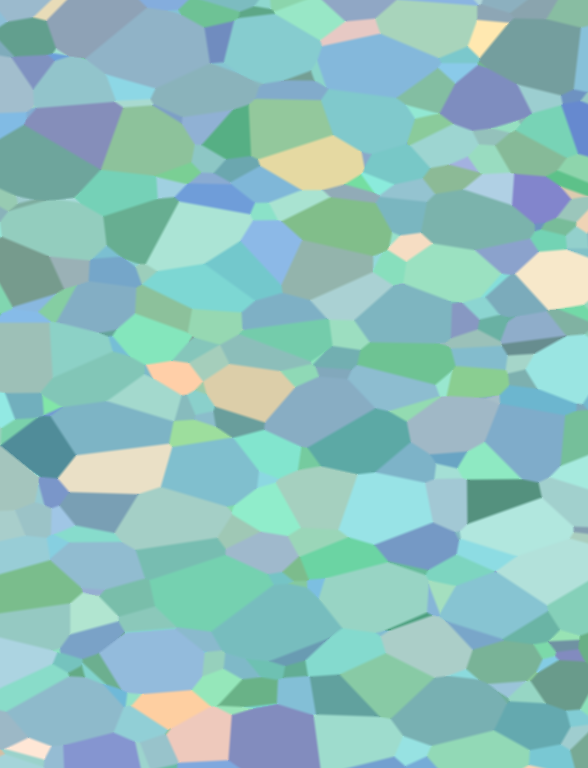
This texture is drawn by a WebGL 2 fragment shader. Its source:

```glsl
#version 300 es
precision highp float;

#define ROWS 27.0        // site rows over the canvas height
#define STRETCH 1.62     // width of a site cell relative to its height
#define MAX_WEIGHT 2.0   // pull of the largest grains, in cells squared
#define WEIGHT_SKEW 3.0  // higher values leave fewer large grains
#define EXTRA_SITES 0.32 // share of cells that hold a second, small grain
#define SOFTNESS 0.0027  // half width of the seams, in canvas heights
#define TINT 0.085       // colour spread inside one family
#define SHADE 0.05       // brightness spread inside one family

uniform vec2 u_resolution;
out vec4 fragColor;

const vec3 FAMILY[6] = vec3[6](
  vec3(0.58, 0.83, 0.79),  // aqua
  vec3(0.53, 0.71, 0.78),  // mist blue
  vec3(0.49, 0.80, 0.63),  // green
  vec3(0.50, 0.62, 0.78),  // periwinkle
  vec3(0.42, 0.65, 0.59),  // deep green
  vec3(0.96, 0.84, 0.73)); // peach
const float SHARE[6] = float[6](0.37, 0.26, 0.16, 0.10, 0.07, 0.04);

// Integer hash: three values in 0..1 for a cell and a salt
vec3 hash3(ivec3 key) {
  uvec3 v = uvec3(key) * 1664525u + 1013904223u;
  v.x += v.y * v.z; v.y += v.z * v.x; v.z += v.x * v.y;
  v ^= v >> 16u;
  v.x += v.y * v.z; v.y += v.z * v.x; v.z += v.x * v.y;
  return vec3(v >> 8u) / 16777216.0;
}

// Pick a family by its share, then vary tint and brightness
vec3 grainColor(ivec3 id) {
  vec3 pick = hash3(id + ivec3(0, 0, 10));
  vec3 tint = hash3(id + ivec3(0, 0, 20)) * 2.0 - 1.0;
  int family = 0;
  float rest = pick.x;
  while (family < 5 && rest > SHARE[family]) {
    rest -= SHARE[family];
    family++;
  }
  vec3 color = FAMILY[family] + TINT * tint * vec3(1.0, 0.75, 1.0);
  color += SHADE * (pick.y * 2.0 - 1.0);
  return clamp(color, 0.0, 1.0);
}

void main() {
  vec2 scale = ROWS * vec2(1.0 / STRETCH, 1.0);
  vec2 p = gl_FragCoord.xy / u_resolution.y * scale;
  ivec2 home = ivec2(floor(p));

  // Weighted Voronoi: keep the two strongest sites
  float best = 1e5, second = 1e5;
  vec2 bestSite = vec2(0.0), secondSite = vec2(1.0);
  ivec3 bestId = ivec3(0), secondId = ivec3(0);
  for (int y = -2; y <= 2; y++)
  for (int x = -2; x <= 2; x++)
  for (int layer = 0; layer < 2; layer++) {
    ivec3 id = ivec3(home + ivec2(x, y), layer);
    vec3 h = hash3(id);
    if (layer == 1 && h.z > EXTRA_SITES) continue;
    vec2 site = vec2(id.xy) + h.xy;
    float weight = layer == 0 ? MAX_WEIGHT * pow(h.z, WEIGHT_SKEW) : 0.0;
    float power = dot(p - site, p - site) - weight;
    if (power < best) {
      second = best; secondSite = bestSite; secondId = bestId;
      best = power; bestSite = site; bestId = id;
    } else if (power < second) {
      second = power; secondSite = site; secondId = id;
    }
  }

  // Distance to the seam in canvas heights, used to blend both grains
  float slope = 2.0 * length((bestSite - secondSite) * scale);
  float seam = (second - best) / max(slope, 1e-4);
  float blend = smoothstep(-SOFTNESS, SOFTNESS, seam);
  vec3 color = mix(grainColor(secondId), grainColor(bestId), blend);
  fragColor = vec4(color, 1.0);
}
```
